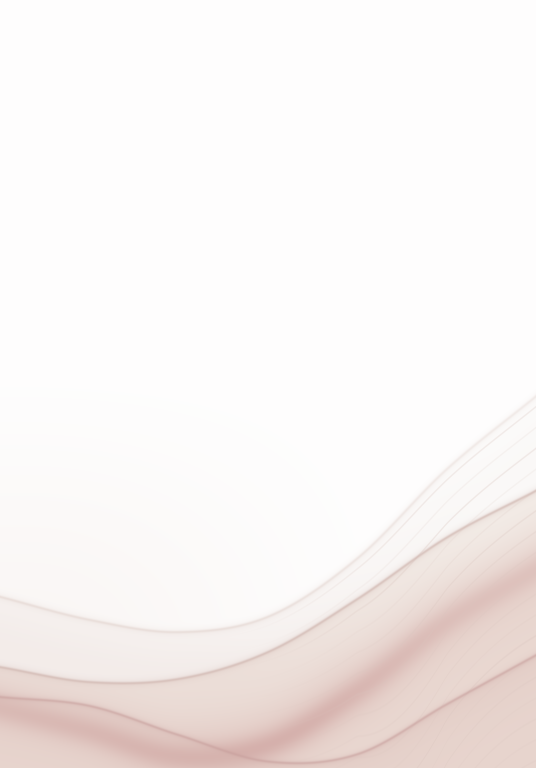
Reproduce this background procedurally as a WebGL 2 fragment shader.

```glsl
#version 300 es
precision highp float;

uniform vec2 u_resolution;
out vec4 fragColor;

float hash(float n) {
    n = fract(n * 0.1031);
    n *= n + 33.33;
    return fract(n * (n + n));
}

// Smooth curve through seven evenly spaced heights
float wave(float x, float k[7]) {
    float s = x * 6.0;
    int i = clamp(int(floor(s)), 0, 5);
    float t = s - float(i);
    float a = k[i], b = k[i + 1];
    float before = i > 0 ? k[i - 1] : 2.0 * a - b;
    float after = i < 5 ? k[i + 2] : 2.0 * b - a;
    float m0 = 0.5 * (b - before), m1 = 0.5 * (after - a);
    float c = 3.0 * (b - a) - 2.0 * m0 - m1;
    float d = 2.0 * (a - b) + m0 + m1;
    return a + t * (m0 + t * (c + t * d));
}

// Approximate distance below a wave, in canvas heights
float depthBelow(vec2 p, float k[7]) {
    float aspect = u_resolution.x / u_resolution.y;
    float slope = (wave(p.x + 0.005, k) - wave(p.x - 0.005, k)) / (0.01 * aspect);
    return (wave(p.x, k) - p.y) / sqrt(1.0 + slope * slope);
}

float bell(float d, float width) {
    return exp(-d * d / (width * width));
}

void main() {
    vec2 p = gl_FragCoord.xy / u_resolution;
    float pixel = 1.0 / u_resolution.y;

    float veil = depthBelow(p, float[7](0.223, 0.193, 0.177, 0.197, 0.273, 0.389, 0.484));
    float sheet = depthBelow(p, float[7](0.1315, 0.112, 0.116, 0.151, 0.220, 0.300, 0.361));
    float band = depthBelow(p, float[7](0.078, 0.048, 0.015, 0.030, 0.100, 0.190, 0.258));
    float fold = depthBelow(p, float[7](0.0925, 0.081, 0.043, 0.0085, 0.018, 0.083, 0.147));
    float inVeil = smoothstep(-pixel, pixel, veil);
    float inSheet = smoothstep(-pixel, pixel, sheet);
    float inFold = smoothstep(-pixel, pixel, fold);
    float right = smoothstep(0.35, 0.95, p.x);

    // White paper with a warm haze at the lower left
    vec3 color = vec3(0.996, 0.994, 0.994);
    float haze = smoothstep(0.58, 0.16, p.y) * smoothstep(0.85, 0.05, p.x);
    color = mix(color, vec3(0.978, 0.966, 0.960), haze);

    // Pale upper veil
    vec3 veilColor = mix(vec3(0.952, 0.925, 0.915), vec3(0.980, 0.974, 0.969), right);
    color = mix(color, veilColor, inVeil * (0.65 + 0.35 * smoothstep(0.0, 0.06, veil)));

    // Beige sheet, lighter along its upper right edge
    vec3 sheetTop = mix(vec3(0.922, 0.868, 0.844), vec3(0.950, 0.922, 0.902), right);
    vec3 sheetColor = mix(sheetTop, vec3(0.912, 0.842, 0.815), smoothstep(0.0, 0.13, sheet));
    color = mix(color, sheetColor, inSheet);

    // Soft rose band, strongest around the middle
    float strength = 0.75 + 0.25 * bell(p.x - 0.5, 0.3) - 0.2 * right;
    float glow = 0.65 * bell(band, 0.018) + 0.35 * bell(band, band < 0.0 ? 0.045 : 0.035);
    color = mix(color, vec3(0.832, 0.685, 0.668), inSheet * glow * strength);

    // Lower fold and the shade beneath its edge
    float foldShade = 0.10 + 0.30 * exp(-max(fold, 0.0) / 0.025);
    color = mix(color, vec3(0.850, 0.735, 0.710), inFold * foldShade);

    // Fine strands that follow the veil
    float row = veil / 0.021;
    float strandGap = abs(fract(row) - 0.5) * 0.021;
    float strand = smoothstep(0.0006 + pixel, 0.0, strandGap);
    strand *= inVeil * smoothstep(0.4, 0.8, p.x) * (0.12 + 0.2 * hash(floor(row) + 7.0));
    color = mix(color, vec3(0.850, 0.770, 0.745), strand);

    // Darker rims with a faint soft shadow
    float veilRim = bell(veil, 0.0012 + 0.5 * pixel) + 0.35 * bell(veil, 0.006);
    float sheetRim = bell(sheet, 0.0012 + 0.5 * pixel) + 0.30 * bell(sheet, 0.006);
    float foldRim = bell(fold, 0.0012 + 0.5 * pixel) + 0.30 * bell(fold, 0.005);
    color = mix(color, vec3(0.890, 0.835, 0.815), 0.5 * veilRim * (1.0 - 0.35 * right));
    color = mix(color, vec3(0.815, 0.715, 0.690), 0.55 * sheetRim);
    color = mix(color, vec3(0.780, 0.620, 0.610), 0.45 * foldRim);

    fragColor = vec4(clamp(color, 0.0, 1.0), 1.0);
}
```
